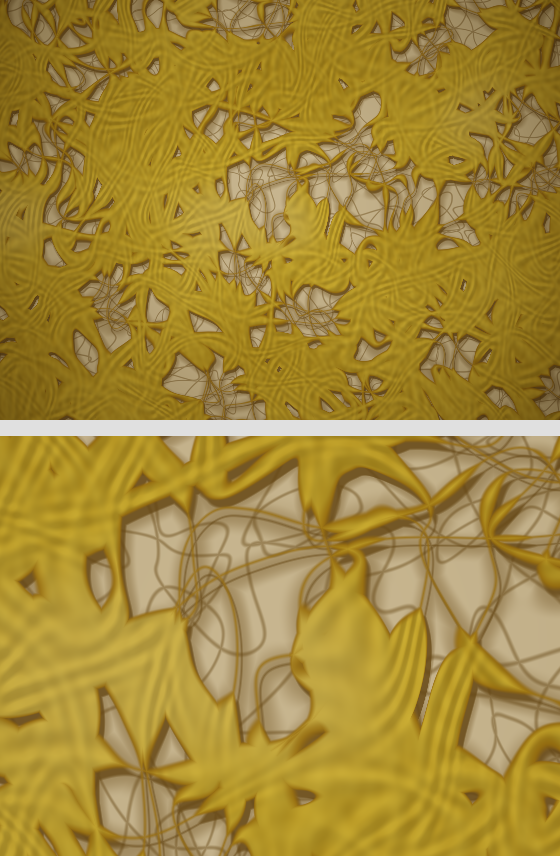
Top, the full canvas; bottom, a detail of the centre.
Give the GLSL for this texture, as a WebGL 1 fragment shader.

```glsl
precision highp float;
// A sheet of matted yellow fibre with ragged holes over pale paper.
// Strands are zero lines of stretched gradient noise, widened by a patch field
// until they merge; an offset copy of the mesh casts shadows on the paper.
uniform vec2 u_resolution;

#define STRAND_WIDTH 0.0165
#define WIDTH_SPREAD 0.055
#define THREAD_WIDTH 0.0007
#define PATCH_SCALE 4.2
#define WARP 0.035
#define SOFTNESS 0.0017
#define SHADOW_OFFSET vec2(-0.0035, 0.0065)
#define VIGNETTE 0.52

const vec3 SHEET_DEEP = vec3(0.63, 0.50, 0.09);
const vec3 SHEET_LIGHT = vec3(0.76, 0.65, 0.19);
const vec3 SHEET_MILKY = vec3(0.75, 0.66, 0.36);
const vec3 EDGE_OCHRE = vec3(0.58, 0.41, 0.05);
const vec3 PAPER = vec3(0.78, 0.71, 0.56);
const vec3 SHADOW = vec3(0.40, 0.28, 0.08);

vec2 gradientAt(vec2 cell) {
  vec3 h = fract(cell.xyx * vec3(0.1031, 0.1030, 0.0973));
  h += dot(h, h.yzx + 33.33);
  float angle = 6.2832 * fract((h.x + h.y) * h.z);
  return vec2(cos(angle), sin(angle));
}

// Gradient noise in x, its derivatives in yz.
vec3 gradNoise(vec2 p) {
  vec2 i = floor(p), f = p - i;
  vec2 u = f * f * f * (f * (f * 6.0 - 15.0) + 10.0);
  vec2 du = 30.0 * f * f * (f * (f - 2.0) + 1.0);
  vec2 ga = gradientAt(i);
  vec2 gb = gradientAt(i + vec2(1.0, 0.0));
  vec2 gc = gradientAt(i + vec2(0.0, 1.0));
  vec2 gd = gradientAt(i + 1.0);
  float va = dot(ga, f);
  float vb = dot(gb, f - vec2(1.0, 0.0));
  float vc = dot(gc, f - vec2(0.0, 1.0));
  float vd = dot(gd, f - 1.0);
  float k = va - vb - vc + vd;
  float value = va + u.x * (vb - va) + u.y * (vc - va) + u.x * u.y * k;
  vec2 slope = ga + u.x * (gb - ga) + u.y * (gc - ga)
             + u.x * u.y * (ga - gb - gc + gd)
             + du * (u.yx * k + vec2(vb, vc) - va);
  return vec3(value, slope);
}

// Distance to the nearest strand of one layer, and the layer's noise value.
vec2 strandLayer(vec2 p, float layer) {
  float angle = layer * 1.13 + 0.5;
  float c = cos(angle), s = sin(angle);
  vec2 stretch = (5.0 + 1.5 * layer) * vec2(0.55, 1.2);
  vec3 n = gradNoise(mat2(c, s, -s, c) * p * stretch + 17.3 * layer);
  float steepness = length(n.yz * stretch) + 0.05 * stretch.y;
  return vec2(abs(n.x) / steepness, n.x);
}

vec2 swirl(vec2 p) {
  return p + WARP * vec2(gradNoise(p * 6.0 + 3.7).x, gradNoise(p * 6.0 + 41.2).x);
}

// Depth inside the fibre mesh (negative in holes) and streaks along strands.
vec2 fibreMesh(vec2 p) {
  float body = gradNoise(p * PATCH_SCALE + 8.1).x
             + 0.65 * gradNoise(p * PATCH_SCALE * 2.4 + 23.0).x;
  float width = max(STRAND_WIDTH + WIDTH_SPREAD * body, THREAD_WIDTH);
  vec2 q = swirl(p);
  float nearest = 1.0, streaks = 0.0, total = 0.001;
  for (int i = 0; i < 5; i++) {
    vec2 strand = strandLayer(q, float(i));
    float weight = exp(-strand.x * 90.0);
    nearest = min(nearest, strand.x);
    streaks += weight * cos(strand.y * 38.0);
    total += weight;
  }
  return vec2(width - nearest, streaks / total);
}

// Hair-thin threads lying across the holes.
float looseThreads(vec2 p) {
  float nearest = 1.0;
  for (int i = 5; i < 8; i++) {
    nearest = min(nearest, strandLayer(p, float(i)).x);
  }
  return 1.0 - smoothstep(0.0, THREAD_WIDTH + SOFTNESS, nearest);
}

void main() {
  vec2 p = gl_FragCoord.xy / u_resolution.y;
  vec2 fromCentre = (gl_FragCoord.xy - 0.5 * u_resolution) / u_resolution.y;
  float soft = max(SOFTNESS, 0.7 / u_resolution.y);
  vec2 mesh = fibreMesh(p);
  vec2 caster = fibreMesh(p + SHADOW_OFFSET);

  // Paper with loose threads, a wide shade and a dark contact shadow.
  float shade = 0.35 * smoothstep(-0.016, 0.0, caster.x);
  float contact = 0.85 * smoothstep(-0.003, 0.002, caster.x);
  vec3 ground = mix(PAPER, SHADOW, max(shade, contact));
  ground = mix(ground, SHADOW, 0.45 * looseThreads(swirl(p)));

  // Sheet with clouds, fibre streaks, relief and ochre rims.
  float cloud = gradNoise(p * 3.1 + 60.0).x;
  float grain = gradNoise(swirl(p) * vec2(95.0, 60.0)).x;
  float tone = 0.55 + 0.5 * cloud + 0.2 * mesh.y + 0.3 * grain;
  vec3 sheet = mix(SHEET_DEEP, SHEET_LIGHT, clamp(tone, 0.0, 1.0));
  sheet = mix(sheet, SHEET_MILKY, 0.45 * smoothstep(0.15, 0.5, cloud));
  sheet *= 1.0 + 0.06 * clamp(mesh.y - caster.y, -1.0, 1.0);
  sheet = mix(EDGE_OCHRE, sheet, smoothstep(-0.001, 0.006, mesh.x));

  vec3 colour = mix(ground, sheet, smoothstep(-soft, soft, mesh.x));
  float light = 1.0 - VIGNETTE * dot(fromCentre, fromCentre);
  gl_FragColor = vec4(colour * pow(vec3(light), vec3(1.0, 1.15, 1.6)), 1.0);
}
```
